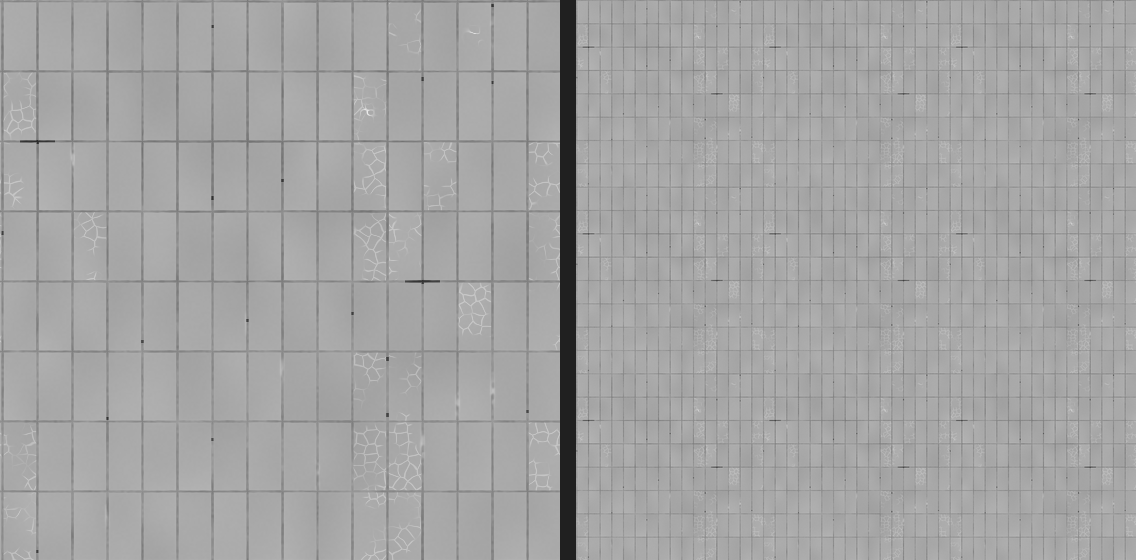
Left: one tile. Right: repeated 3 by 3.
Reproduce this texture procedurally as a WebGL 2 fragment shader.

```glsl
#version 300 es
precision highp float;
// Wall of upright grey ceramic tiles with thin, darker joints.
// Each tile is a box distance with its own shade and slope; hashed tiles get
// Voronoi crazing or pale chips, and joints get stains and dark pits.
uniform vec2 u_resolution;
out vec4 fragColor;

#define GRID vec2(16.0, 8.0)          // tiles across and up
#define ORIGIN vec2(0.0045, -0.0026)  // first joint crossing
#define JOINT vec2(0.0043, 0.0037)    // joint widths
#define TILE_TONE 0.66
#define JOINT_TONE 0.535
#define SHADE_VARIATION 0.022
#define SLOPE 0.045
#define CRAZE_CELLS 52.0
#define CRAZE_AMOUNT 0.2
#define CHIP_AMOUNT 0.045
#define STAIN_AMOUNT 0.07

const float TAU = 6.2831853;

float hash(vec2 p, float seed) {
    uvec3 v = uvec3(ivec3(vec3(p, seed))) * 1664525u + 1013904223u;
    v.x += v.y * v.z; v.y += v.z * v.x; v.z += v.x * v.y;
    v ^= v >> 16u;
    v.x += v.y * v.z; v.y += v.z * v.x;
    return float((v.x ^ v.y) >> 8u) / 16777216.0;
}

// Value noise over the unit square, wrapping after a whole number of cells.
float noise(vec2 p, vec2 cells, float seed) {
    vec2 i = floor(p * cells), f = fract(p * cells);
    f = f * f * (3.0 - 2.0 * f);
    vec2 a = mod(i, cells), b = mod(i + 1.0, cells);
    return mix(mix(hash(a, seed), hash(vec2(b.x, a.y), seed), f.x),
               mix(hash(vec2(a.x, b.y), seed), hash(b, seed), f.x), f.y);
}

vec2 cellPoint(vec2 cell) {
    vec2 c = mod(cell, CRAZE_CELLS);
    return 0.1 + 0.8 * vec2(hash(c, 21.0), hash(c, 22.0));
}

// Distance to the nearest wrapped Voronoi border, in canvas units.
float crazeDistance(vec2 p) {
    vec2 i = floor(p * CRAZE_CELLS), f = fract(p * CRAZE_CELLS), nearest = vec2(8.0);
    for (int y = -1; y <= 1; y++)
        for (int x = -1; x <= 1; x++) {
            vec2 o = vec2(x, y), r = o + cellPoint(i + o) - f;
            if (dot(r, r) < dot(nearest, nearest)) nearest = r;
        }
    float border = 8.0;
    for (int y = -2; y <= 2; y++)
        for (int x = -2; x <= 2; x++) {
            vec2 o = vec2(x, y), r = o + cellPoint(i + o) - f, gap = r - nearest;
            if (dot(gap, gap) > 0.0001)
                border = min(border, dot(0.5 * (r + nearest), normalize(gap)));
        }
    return border / CRAZE_CELLS;
}

void main() {
    vec2 p = gl_FragCoord.xy / u_resolution;
    float aa = 0.7 / min(u_resolution.x, u_resolution.y);
    vec2 g = (p - ORIGIN) * GRID;
    vec2 id = mod(floor(g), GRID);
    vec2 local = fract(g) - 0.5;

    // Tile outline, set slightly off centre
    vec2 shift = 0.0007 * (vec2(hash(id, 1.0), hash(id, 2.0)) - 0.5);
    vec2 box = abs(local / GRID - shift) - 0.5 * (1.0 / GRID - JOINT);
    float edge = max(box.x, box.y) + 0.0005 * (noise(p, vec2(128.0), 3.0) - 0.5);
    float tileMask = 1.0 - smoothstep(-aa, aa, edge);

    // Glaze: shade per tile, soft slope and broad clouding
    vec2 slope = SLOPE * (vec2(hash(id, 4.0), hash(id, 5.0)) - vec2(0.5, 0.65));
    float glaze = TILE_TONE + SHADE_VARIATION * (hash(id, 6.0) - 0.5) + dot(local, slope);
    glaze += 0.035 * (noise(p, vec2(14.0, 11.0), 7.0) - 0.5);
    glaze += 0.008 * (noise(p, vec2(256.0), 8.0) - 0.5);
    glaze += 0.012 * smoothstep(-0.004, 0.0, edge);

    // Crazing, clustered in some columns
    float chance = CRAZE_AMOUNT * (0.25 + 2.0 * step(0.65, hash(vec2(id.x, 0.0), 9.0)));
    float crazed = step(hash(id, 10.0), chance);
    vec2 bend = 0.006 * vec2(noise(p, vec2(70.0), 11.0), noise(p, vec2(70.0), 12.0));
    float crack = 1.0 - smoothstep(0.0002, 0.0008 + aa, crazeDistance(p + bend));
    float patches = smoothstep(0.38, 0.68, noise(p, vec2(36.0), 13.0));
    glaze += 0.1 * crazed * crack * patches;

    // Pale chips: a short ragged ridge around a random spot
    vec2 spot = 0.5 * vec2(hash(id, 14.0), hash(id, 15.0)) - 0.25;
    vec2 away = (local - spot) / GRID;
    float ridge = abs(noise(p + bend, vec2(80.0), 16.0) - 0.5);
    float chip = (1.0 - smoothstep(0.02, 0.14, ridge)) * exp(-dot(away, away) / 0.00012);
    glaze += 0.26 * chip * step(hash(id, 17.0), CHIP_AMOUNT);

    // Joint: mottled cement, drifting darker toward the upper half
    float cement = JOINT_TONE + 0.022 * sin(TAU * p.y);
    cement += 0.09 * (noise(p, vec2(32.0, 24.0), 18.0) - 0.5);
    cement += 0.06 * (noise(p, vec2(192.0), 19.0) - 0.5);
    vec2 pitCell = vec2(mod(round(g.x), GRID.x), floor(p.y * 160.0));
    cement -= 0.3 * step(0.993, hash(pitCell, 20.0));
    float tone = mix(cement, glaze, tileMask);

    // Pale stains straddling some upright joints
    vec2 seam = vec2(mod(round(g.x), GRID.x), id.y);
    float across = (g.x - round(g.x)) / GRID.x;
    float along = local.y - 0.6 * (hash(seam, 23.0) - 0.5);
    float stain = exp(-across * across / 0.000012 - along * along / 0.03);
    stain *= smoothstep(0.25, 0.8, noise(p, vec2(160.0, 96.0), 24.0));
    tone += 0.17 * stain * step(hash(seam, 25.0), STAIN_AMOUNT);

    fragColor = vec4(vec3(clamp(tone, 0.0, 1.0)), 1.0);
}
```
